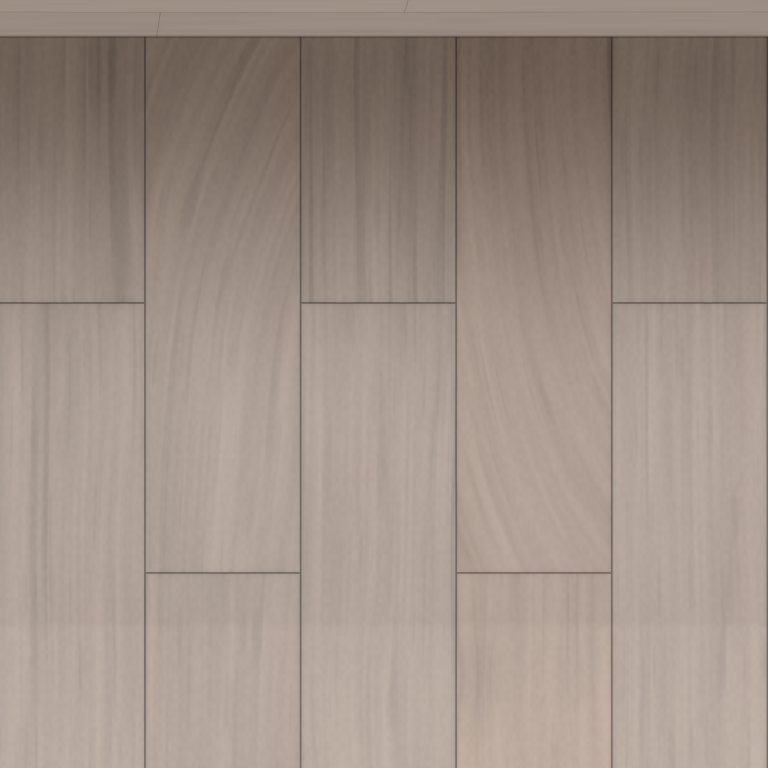
Reproduce this texture procedurally as a Shadertoy shader.

```glsl
// Grey-brown plank floor in a half-offset running bond below a baseboard.
// Each plank gets its own stretched-noise grain, bent into sweeping figure on
// alternate columns; a soft shadow falls from the wall, with a pale band below.

#define PLANK_SIZE vec2(0.2026, 0.703)
#define PLANK_ORIGIN vec2(0.1888, 0.254)
#define SEAM_HALF_WIDTH 0.0010
#define SEAM_STRENGTH 0.30
#define BOARD_BOTTOM 0.952
#define BOARD_GROOVE 0.984
#define BAND_TOP 0.186
#define GRAIN_CONTRAST 0.75
#define FIGURE_BEND 0.13
#define LIT_WOOD vec3(0.690, 0.637, 0.598)
#define SHADED_WOOD vec3(0.425, 0.370, 0.328)
#define BOARD_COLOR vec3(0.605, 0.550, 0.510)

float hash(vec2 p) {
    vec3 q = fract(p.xyx * 0.1031);
    q += dot(q, q.yzx + 33.33);
    return fract((q.x + q.y) * q.z);
}

float noise(vec2 p) {
    vec2 cell = floor(p), f = fract(p);
    f = f * f * (3.0 - 2.0 * f);
    float low = mix(hash(cell), hash(cell + vec2(1, 0)), f.x);
    float high = mix(hash(cell + vec2(0, 1)), hash(cell + vec2(1, 1)), f.x);
    return mix(low, high, f.y);
}

// Antialiased line coverage from a distance to its centre
float lineMask(float d, float halfWidth, float px) {
    return 1.0 - smoothstep(halfWidth - 0.6 * px, halfWidth + 0.8 * px, abs(d));
}

// Signed brightness of wood fibres; p.x runs across them, p.y along them
float woodGrain(vec2 p, float seed) {
    p += vec2(seed * 37.0, seed * 19.0);
    float broad = noise(p * vec2(24.0, 1.3)) - 0.5;
    float streaks = noise(p * vec2(75.0, 2.6) + 11.0) - 0.5;
    float fibres = noise(p * vec2(190.0, 6.0) + 23.0) - 0.5;
    float pores = smoothstep(0.68, 0.95, noise(p * vec2(150.0, 10.0) + 41.0));
    float pinstripe = smoothstep(0.62, 0.9, noise(p * vec2(115.0, 1.2) + 57.0));
    float stripeZone = smoothstep(0.4, 0.75, noise(p * vec2(11.0, 0.7) + 71.0));
    return 0.055 * broad + 0.06 * streaks + 0.055 * fibres
         - 0.04 * pores - 0.08 * pinstripe * stripeZone;
}

vec3 floorColor(vec2 uv, float px) {
    // Plank layout: odd columns slide by half a length
    vec2 cell = (uv - PLANK_ORIGIN) / PLANK_SIZE;
    float column = floor(cell.x);
    float odd = mod(column, 2.0);
    cell.y -= 0.5 * odd;
    vec2 plank = vec2(column, floor(cell.y));
    vec2 local = fract(cell);
    float seed = hash(plank + 7.0);

    // Sweeping figure: flipped on every other bent column, weak on lower planks
    float flipped = step(2.0, mod(column, 4.0));
    float along = mix(local.y, 1.0 - local.y, flipped);
    float bend = (1.0 - odd) * (plank.y < 0.0 ? 0.1 : 1.0) + 0.08 * (seed - 0.5);
    vec2 p = uv;
    p.x -= FIGURE_BEND * bend * along * along * (0.65 + 0.6 * local.x);
    p.x += 0.012 * (noise(uv * vec2(9.0, 4.5) + seed * 50.0) - 0.5);

    // Elongated eye on the lower end of flipped columns
    vec2 eye = (local - vec2(0.17, 0.81)) / vec2(0.11, 0.085);
    float eyeMask = flipped * (1.0 - odd) * step(plank.y, -0.5) * exp(-dot(eye, eye));
    p.x += 0.025 * eyeMask * eye.x;

    float grain = woodGrain(p, seed) * GRAIN_CONTRAST;
    grain += 0.025 * (noise(uv * vec2(230.0, 160.0)) - 0.5);
    grain += 0.03 * (noise(uv * vec2(13.0, 6.0) + seed * 90.0) - 0.5);
    grain += 0.025 * (seed - 0.5) - 0.06 * eyeMask;

    // Wall shadow, deepening upwards, and the paler foreground band
    float shade = pow(smoothstep(0.35, 0.95, uv.y), 1.65);
    vec3 color = mix(LIT_WOOD, SHADED_WOOD, shade);
    float band = 1.0 - smoothstep(BAND_TOP - 0.008, BAND_TOP + 0.006, uv.y);
    float foreground = 1.0 - smoothstep(0.0, BAND_TOP, uv.y);
    color *= 1.0 + 0.03 * band + 0.025 * foreground;
    color *= 1.0 + grain * (1.0 + 0.5 * shade);
    color *= mix(vec3(1.0), vec3(1.01, 0.99, 0.985), flipped * (1.0 - odd));

    // Seams with a soft dirt halo
    vec2 edge = abs(fract(cell + 0.5) - 0.5) * PLANK_SIZE;
    float nearest = min(edge.x, edge.y);
    float seam = lineMask(nearest, SEAM_HALF_WIDTH, px);
    color *= 1.0 - 0.07 * exp(-nearest / 0.003);
    return color * (1.0 - SEAM_STRENGTH * seam);
}

vec3 boardColor(vec2 uv, float px) {
    float upper = step(BOARD_GROOVE, uv.y);
    float grain = woodGrain(uv.yx * vec2(1.3, 1.0), 0.3 + 0.4 * upper);
    vec3 color = BOARD_COLOR * (1.0 + 0.4 * grain + 0.02 * upper);

    // Groove between strips and one slanted hairline in each
    float height = max(uv.y - BOARD_BOTTOM, 0.0);
    float wave = 0.002 * (noise(vec2(uv.x * 5.0, 3.0)) - 0.5);
    color *= 1.0 - 0.08 * lineMask(uv.y - BOARD_GROOVE - wave, 0.0006, px);
    float crackX = mix(0.204, 0.517, upper) + 0.15 * height * (1.0 + upper);
    color *= 1.0 - 0.15 * lineMask(uv.x - crackX, 0.0005, px);
    return color * (1.0 - 0.10 * exp(-height / 0.004));
}

void mainImage(out vec4 fragColor, in vec2 fragCoord) {
    vec2 uv = fragCoord / iResolution.xy;
    float px = 1.0 / iResolution.y;
    float isBoard = smoothstep(-px, px, uv.y - BOARD_BOTTOM);
    vec3 color = mix(floorColor(uv, px), boardColor(uv, px), isBoard);
    color *= 1.0 - 0.20 * lineMask(uv.y - BOARD_BOTTOM, 0.0015, px);
    fragColor = vec4(clamp(color, 0.0, 1.0), 1.0);
}
```
